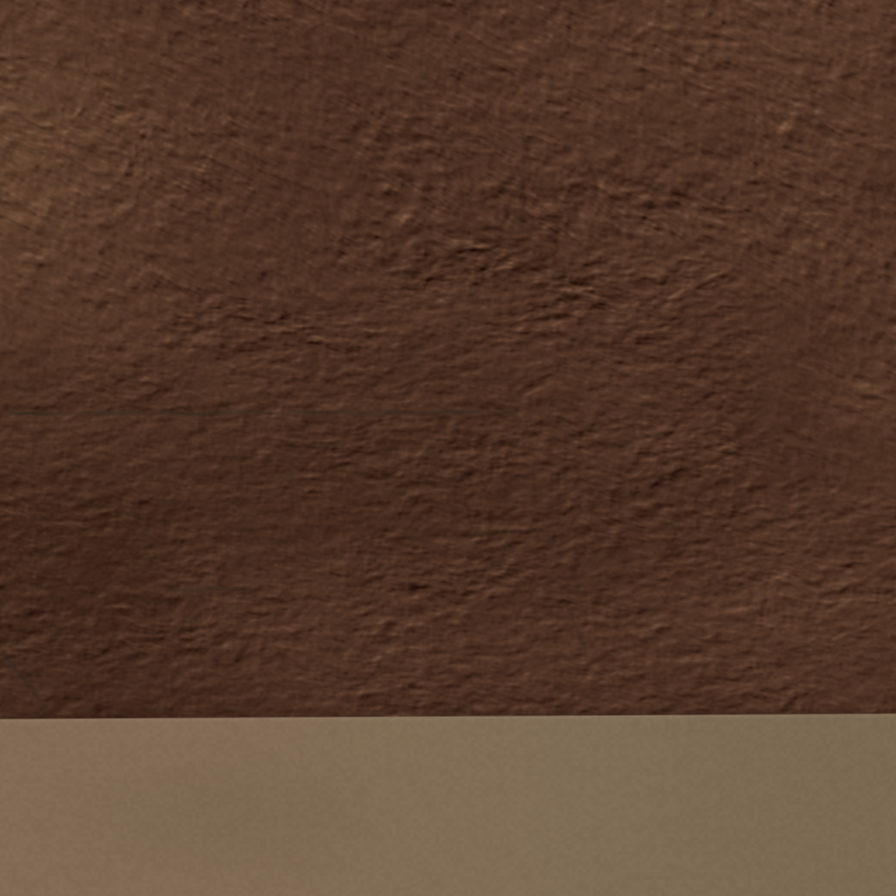
This texture is drawn by a three.js fragment shader. Its source:

```glsl
#define GRAIN_SCALE vec2(54.0, 92.0)
#define SLANT_SCALE vec2(50.0, 80.0)
#define RELIEF 0.33
#define LIGHT_STEP vec2(-0.0022, 0.0030)
#define LEATHER_DARK vec3(0.248, 0.150, 0.104)
#define LEATHER_MID vec3(0.297, 0.188, 0.136)
#define LEATHER_LIGHT vec3(0.430, 0.302, 0.214)
#define BAND_WARM vec3(0.507, 0.421, 0.331)
#define BAND_OLIVE vec3(0.502, 0.428, 0.332)
#define SCRATCH_COLOR vec3(0.205, 0.155, 0.120)
#define EDGE_SOFT 0.0015

varying vec2 vUv;

float hash(vec2 p) {
  return fract(sin(dot(p, vec2(127.1, 311.7))) * 43758.5453);
}

float noise(vec2 p) {
  vec2 i = floor(p);
  vec2 f = fract(p);
  f = f * f * (3.0 - 2.0 * f);
  return mix(mix(hash(i), hash(i + vec2(1.0, 0.0)), f.x),
             mix(hash(i + vec2(0.0, 1.0)), hash(i + vec2(1.0, 1.0)), f.x), f.y);
}

float fbm(vec2 p) {
  float sum = 0.0;
  float amp = 0.46;
  for (int i = 0; i < 3; i++) {
    sum += amp * noise(p);
    p = mat2(0.92, 0.39, -0.39, 0.92) * p * 1.7 + 7.3;
    amp *= 0.68;
  }
  return sum;
}

// Short rounded wrinkles with sharper creases between them
float wrinkles(vec2 q) {
  float folds = 1.0 - abs(2.0 * noise(q * 0.8 + 17.0) - 1.0);
  return fbm(q) + 0.25 * folds;
}

// Level grain below, grain falling to the right at the top and right side
float grainHeight(vec2 p) {
  vec2 q = p + 0.009 * (vec2(noise(p * 23.0), noise(p * 23.0 + 31.0)) - 0.5);
  vec2 slanted = mat2(0.87, 0.5, -0.5, 0.87) * q;
  float corner = smoothstep(0.55, 0.85, p.y + 0.25 * (0.5 - p.x));
  float side = 0.8 * smoothstep(0.68, 0.95, p.x) * smoothstep(0.35, 0.55, p.y);
  float slant = max(corner, side) + 0.6 * (noise(p * 8.0) - 0.5);
  slant = smoothstep(0.35, 0.65, slant);
  return mix(wrinkles(q * GRAIN_SCALE), wrinkles(slanted * SLANT_SCALE), slant);
}

float glow(vec2 p, vec2 center, vec2 size) {
  vec2 d = (p - center) / size;
  return exp(-dot(d, d));
}

float segment(vec2 p, vec2 a, vec2 b) {
  vec2 ab = b - a;
  float t = clamp(dot(p - a, ab) / dot(ab, ab), 0.0, 1.0);
  return length(p - a - ab * t);
}

float scratch(vec2 p, vec2 a, vec2 b) {
  vec2 q = p + 0.003 * (noise(p * 60.0) - 0.5);
  float worn = 0.2 + 0.8 * noise(p * 45.0 + 5.0);
  return (1.0 - smoothstep(0.0, 0.0045, segment(q, a, b))) * worn;
}

vec3 leather(vec2 p) {
  // Broad lighting
  float light = 0.55 * glow(p, vec2(0.0, 0.84), vec2(0.20, 0.22));
  light += 0.28 * glow(p, vec2(0.85, 1.0), vec2(0.32, 0.20));
  light += 0.20 * glow(p, vec2(1.0, 0.62), vec2(0.14, 0.25));
  light += 0.15 * glow(p, vec2(0.70, 0.72), vec2(0.12, 0.05));
  light += 0.15 * glow(p, vec2(0.86, 0.32), vec2(0.18, 0.05));
  float shade = 0.65 * glow(p, vec2(0.0, 0.34), vec2(0.25, 0.17));
  shade += 0.45 * glow(p, vec2(0.45, 0.47), vec2(0.45, 0.13));
  shade += 0.35 * smoothstep(0.24, 0.20, p.y);
  float mottle = fbm(p * vec2(8.0, 14.0) + 3.0) - 0.49;
  vec3 color = mix(LEATHER_MID, LEATHER_DARK, clamp(shade - 0.7 * mottle, 0.0, 1.0));
  color = mix(color, LEATHER_LIGHT, clamp(light + 0.22 * mottle, 0.0, 1.0));

  // Embossed grain, lit from the upper left
  float slopeLight = grainHeight(p) - grainHeight(p + LIGHT_STEP);
  float depth = mix(0.68, 1.05, smoothstep(0.40, 0.80, p.y));
  depth += 0.30 * glow(p, vec2(0.62, 0.70), vec2(0.20, 0.08));
  depth += 0.25 * glow(p, vec2(0.82, 0.32), vec2(0.22, 0.06));
  depth *= 0.6 + 0.8 * noise(p * vec2(9.0, 14.0) + 11.0);
  float relief = RELIEF * depth * slopeLight * (0.85 + 1.0 * abs(slopeLight));
  color += relief * vec3(1.0, 0.80, 0.63);
  color += 0.028 * (noise(p * vec2(260.0, 230.0)) - 0.5);

  // Faint worn scratches
  float marks = 0.80 * scratch(p, vec2(0.0, 0.538), vec2(0.57, 0.540));
  marks = max(marks, 0.65 * scratch(p, vec2(0.19, 0.342), vec2(0.28, 0.343)));
  marks = max(marks, 0.35 * scratch(p, vec2(0.322, 0.53), vec2(0.325, 0.45)));
  marks = max(marks, 0.70 * scratch(p, vec2(0.0, 0.278), vec2(0.055, 0.205)));
  marks = max(marks, 0.65 * scratch(p, vec2(0.632, 0.325), vec2(0.653, 0.275)));
  return mix(color, SCRATCH_COLOR, marks);
}

vec3 band(vec2 p, float depth) {
  vec3 color = mix(BAND_WARM, BAND_OLIVE, smoothstep(0.2, 0.8, p.x));
  color *= 1.0 - 0.04 * glow(p, vec2(0.25, 0.09), vec2(0.16, 0.06));
  color *= 1.0 - 0.04 * smoothstep(0.55, 1.0, p.x);
  color += 0.022 * (noise(p * 250.0) - 0.5) + 0.008 * (fbm(p * 9.0) - 0.49);
  // Pale lip along the top edge
  return color + 0.035 * exp(-depth * depth / 0.000012);
}

void main() {
  float edge = mix(0.1975, 0.2035, vUv.x);
  float depth = edge - vUv.y;
  vec3 color = leather(vUv);
  color *= 1.0 - 0.15 * exp(-abs(depth) / 0.004);
  color = mix(color, band(vUv, depth), smoothstep(-EDGE_SOFT, EDGE_SOFT, depth));
  gl_FragColor = vec4(color, 1.0);
}
```
